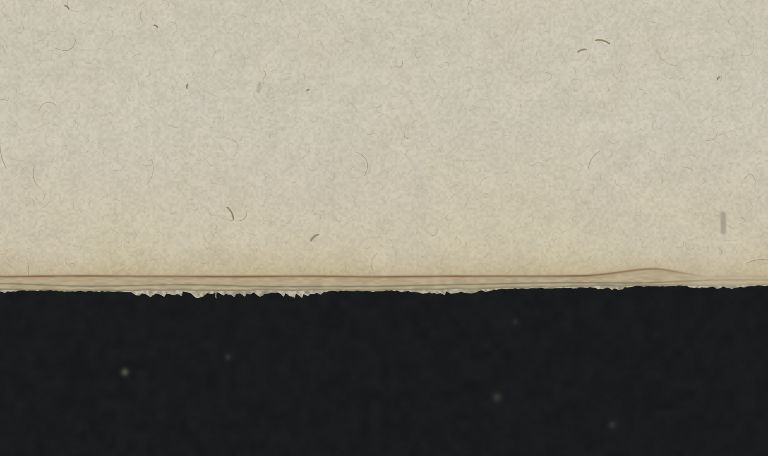
A Shadertoy shader for this texture:

```glsl
float hash(vec2 p) {
    vec3 q = fract(p.xyx * vec3(0.1031, 0.1030, 0.0973));
    q += dot(q, q.yzx + 33.33);
    return fract((q.x + q.y) * q.z);
}

float noise(vec2 p) {
    vec2 i = floor(p), f = fract(p);
    f = f * f * (3.0 - 2.0 * f);
    return mix(mix(hash(i), hash(i + vec2(1, 0)), f.x),
               mix(hash(i + vec2(0, 1)), hash(i + vec2(1, 1)), f.x), f.y);
}

float fbm(vec2 p) {
    float sum = 0.0, amp = 0.5;
    for (int i = 0; i < 4; i++) {
        sum += amp * noise(p);
        p = p * 2.03 + 17.3;
        amp *= 0.5;
    }
    return sum;
}

// Soft bent stroke centred on the origin
float stroke(vec2 p, float angle, float halfLen, float width, float bend, float soft) {
    float c = cos(angle), s = sin(angle);
    p = vec2(c * p.x + s * p.y, c * p.y - s * p.x);
    p.y += bend * (p.x * p.x / halfLen - 0.4 * halfLen);
    p.x -= clamp(p.x, -halfLen, halfLen);
    return 1.0 - smoothstep(width - soft, width + soft, length(p));
}

// One randomly placed fibre per cell, checked over neighbouring cells
float fibres(vec2 p, float scale, float density, float soft) {
    vec2 cell = floor(p * scale);
    float cover = 0.0;
    for (int j = -1; j <= 1; j++)
    for (int i = -1; i <= 1; i++) {
        vec2 id = cell + vec2(i, j) + 7.0;
        float r = hash(id + scale);
        if (r > density) continue;
        vec2 centre = (id - 7.0 + vec2(hash(id + 31.7), hash(id + 58.1))) / scale;
        float len = mix(0.08, 0.38, hash(id + 83.9)) / scale;
        float f = stroke(p - centre, 6.283 * hash(id + 12.4), len, 0.0007,
                         2.0 * hash(id + 44.2) - 1.0, soft);
        cover = max(cover, f * mix(0.3, 1.0, hash(id + 71.3)));
    }
    return cover;
}

vec3 paper(vec2 p, float soft) {
    vec3 col = mix(vec3(0.79, 0.755, 0.665), vec3(0.79, 0.765, 0.695), smoothstep(0.45, 0.75, p.y));
    col = mix(vec3(0.745, 0.695, 0.575), col, smoothstep(0.39, 0.49, p.y + 0.03 * fbm(p * 12.0)));
    col *= 1.0 + 0.06 * (fbm(p * 25.0) - 0.47) + 0.07 * (noise(p * 190.0) - 0.5);
    col.b -= 0.03 * (fbm(p * 9.0 + 40.0) - 0.47);
    col = mix(col, vec3(0.58, 0.51, 0.38), 0.40 * fibres(p, 34.0, 0.65, soft));
    col = mix(col, vec3(0.60, 0.54, 0.43), 0.35 * fibres(p + 3.1, 62.0, 0.6, soft));
    col = mix(col, vec3(0.43, 0.37, 0.27), 0.50 * fibres(p + 5.7, 13.0, 0.22, soft));

    // Larger inclusions: centre, angle, half length
    vec4 flecks[9] = vec4[9](
        vec4(1.322, 0.910, -0.25, 0.015), vec4(1.276, 0.890, 0.3, 0.009),
        vec4(0.507, 0.533, -1.1, 0.014), vec4(0.689, 0.480, 0.7, 0.010),
        vec4(0.675, 0.803, 0.4, 0.002), vec4(0.410, 0.811, 1.4, 0.004),
        vec4(1.575, 0.829, 0.8, 0.003), vec4(0.342, 0.943, -0.6, 0.004),
        vec4(0.147, 0.985, -0.7, 0.005));
    for (int i = 0; i < 9; i++) {
        vec4 f = flecks[i];
        col = mix(col, vec3(0.45, 0.37, 0.25), 0.65 * stroke(p - f.xy, f.z, f.w, 0.0018, 0.2, soft));
    }
    // Grey smudges
    float smudge = stroke(p - vec2(1.586, 0.511), 1.6, 0.019, 0.006, 0.0, 0.004);
    smudge += 0.7 * stroke(p - vec2(0.568, 0.809), 1.4, 0.008, 0.004, 0.0, 0.004);
    smudge += 0.5 * stroke(p - vec2(0.686, 0.479), 0.6, 0.006, 0.004, 0.0, 0.004);
    return mix(col, vec3(0.56, 0.54, 0.49), 0.6 * smudge);
}

vec3 backdrop(vec2 p) {
    vec3 col = vec3(0.098, 0.106, 0.112) + 0.035 * (fbm(p * 45.0) - 0.47);
    // Out-of-focus dust: centre, radius, strength
    vec4 dust[5] = vec4[5](
        vec4(0.274, 0.184, 0.008, 0.22), vec4(1.090, 0.129, 0.010, 0.11),
        vec4(0.500, 0.217, 0.007, 0.09), vec4(1.342, 0.068, 0.009, 0.09),
        vec4(1.130, 0.294, 0.007, 0.07));
    for (int i = 0; i < 5; i++) {
        vec2 d = (p - dust[i].xy) / dust[i].z;
        col += vec3(1.0, 0.98, 0.75) * dust[i].w * exp(-dot(d, d));
    }
    return col;
}

void mainImage(out vec4 fragColor, in vec2 fragCoord) {
    vec2 p = fragCoord / iResolution.y;
    float px = 1.0 / iResolution.y, soft = max(0.6 * px, 0.0008);
    float x = p.x;
    float wobble = noise(vec2(x * 6.0, 3.0)) - 0.5;
    float lift = smoothstep(1.27, 1.46, x), fade = smoothstep(1.42, 1.56, x);
    float crease = 0.394 + 0.003 * wobble + 0.018 * lift - 0.016 * fade;
    float edge = 0.363 + 0.011 * smoothstep(0.8, 1.5, x) + 0.003 * (noise(vec2(x * 28.0, 9.0)) - 0.5);

    // Folded layers under the crease
    vec3 col = paper(p, soft);
    float grain = noise(p * vec2(70.0, 240.0));
    vec3 strip = mix(vec3(0.66, 0.61, 0.49), vec3(0.74, 0.69, 0.57), grain);
    float seam = mix(0.375, 0.383, smoothstep(0.7, 1.5, x)) + 0.007 * (noise(vec2(x * 5.0, 21.0)) - 0.5);
    strip *= 1.0 - 0.22 * exp(-pow((p.y - seam) / 0.002, 2.0));
    strip *= 1.0 - 0.22 * smoothstep(edge + 0.006, edge, p.y);
    col = mix(col, strip, (1.0 - smoothstep(crease - soft, crease + soft, p.y)) * (1.0 - 0.5 * fade));
    float line = exp(-pow((p.y - crease) / 0.0023, 2.0));
    float ink = mix(0.65, 1.0, noise(vec2(x * 22.0, 5.0))) * (1.0 - 0.85 * fade) * (1.0 - 0.3 * lift);
    col = mix(col, vec3(0.42, 0.31, 0.23), 0.85 * line * ink);
    col = mix(col, vec3(0.58, 0.46, 0.34), 0.25 * exp(-abs(p.y - crease) / 0.006) * ink);

    // Torn pale fringe hanging below the edge
    float slant = x + 0.5 * (p.y - edge);
    float patches = smoothstep(0.42, 0.72, noise(vec2(x * 9.0, 14.0)));
    patches = max(patches, 0.8 * exp(-pow((x - 0.50) / 0.13, 2.0))) * mix(1.0, 0.5, smoothstep(0.8, 1.3, x));
    float teeth = 0.35 * noise(vec2(slant * 40.0, 2.0)) + 0.65 * noise(vec2(slant * 130.0, 6.0));
    float torn = edge - 0.016 * patches * teeth - 0.002 * noise(vec2(x * 170.0, 8.0));
    vec3 fringe = vec3(0.75, 0.72, 0.64) * mix(0.72, 1.05, noise(p * 170.0));
    col = mix(fringe, col, smoothstep(edge - soft, edge + soft, p.y));
    float solid = smoothstep(torn - soft, torn + soft, p.y);
    solid = max(solid, 0.8 * stroke(p - vec2(0.474, 0.355), 1.35, 0.007, 0.0016, 0.3, soft));
    col = mix(backdrop(p), col, solid);
    fragColor = vec4(clamp(col, 0.0, 1.0), 1.0);
}
```
